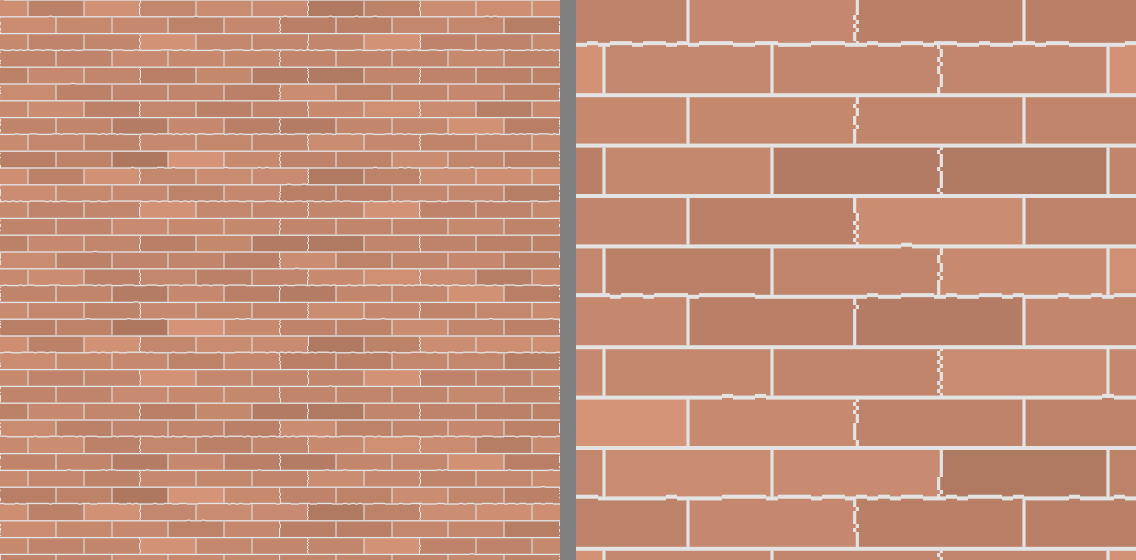
Left: the whole. Right: its middle third, enlarged.
Reproduce this pattern procedurally as a WebGL 2 fragment shader.

```glsl
#version 300 es
precision highp float;
// Running-bond brick wall: ten bricks across, courses 0.03 high laid from the top.
// Each brick takes a hashed clay shade that recurs every ten courses; thin pale
// mortar follows the joints, and some joints are chipped by small hashed steps.
uniform vec2 u_resolution;
out vec4 fragColor;

float hash(vec2 p) {
    return fract(sin(dot(p, vec2(127.1, 311.7))) * 43758.5453);
}

// Coverage of a line of the given width at signed distance d
float lineCoverage(float d, float width, float pixel) {
    return clamp((0.5 * width - abs(d)) / pixel + 0.5, 0.0, 1.0);
}

// Clay shade, clustered around the middle tone
vec3 brickColor(vec2 id) {
    float shade = 0.5 * (hash(id + 3.7) + hash(id + 41.3));
    return mix(vec3(0.675, 0.465, 0.375), vec3(0.85, 0.59, 0.475), shade);
}

void main() {
    vec2 uv = gl_FragCoord.xy / u_resolution;
    vec2 pixel = 1.0 / u_resolution;
    vec2 brickSize = vec2(0.1, 0.03);

    // Brick grid, with every even course shifted by half a brick
    vec2 grid = vec2(uv.x, 1.0 - uv.y) / brickSize;
    float course = floor(grid.y);
    float shifted = 1.0 - mod(course, 2.0);
    grid.x += 0.5 * shifted;
    vec2 brickId = mod(floor(grid), 10.0);

    // Signed distance to the nearest upright and level joint
    vec2 joint = floor(grid + 0.5);
    vec2 toJoint = (grid - joint) * brickSize;

    // Chipped upright joints: every fifth half-brick step and one stray
    float halfStep = 2.0 * joint.x - shifted;
    float roughUpright = mod(halfStep, 5.0) < 0.5 || halfStep == 11.0 ? 1.0 : 0.0;
    float uprightChip = step(0.5, hash(vec2(floor(uv.y * 400.0), halfStep))) - 0.5;
    toJoint.x += roughUpright * uprightChip * 0.0016;

    // Chipped level joints: two worn courses in nine, one more with rare nicks
    float roughLevel = abs(mod(joint.y, 4.5) - 3.25) < 0.4 ? 0.5
                     : mod(joint.y, 9.0) == 1.0 ? 0.08 : 0.0;
    float levelChip = step(hash(vec2(floor(uv.x * 150.0), joint.y)), roughLevel);
    toJoint.y += levelChip * 0.001;

    // Mortar over clay
    float mortar = max(lineCoverage(toJoint.x, 0.0019, pixel.x),
                       lineCoverage(toJoint.y, 0.0024, pixel.y));
    fragColor = vec4(mix(brickColor(brickId), vec3(0.89), mortar), 1.0);
}
```
